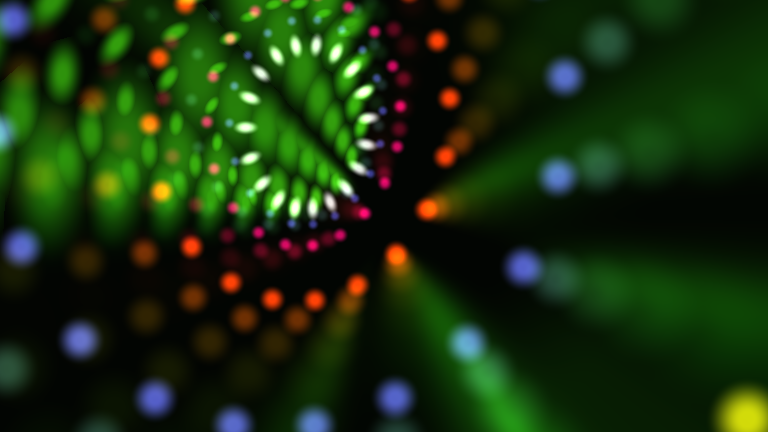
A WebGL 2 fragment shader for this background:

```glsl
#version 300 es
precision highp float;
// Tunnel of glowing dot rings whose echoes zoom outward into green light trails.
uniform vec2 u_resolution;
out vec4 fragColor;

const float TAU = 6.2831853;
const float DOTS = 19.0;
const int RINGS = 6;
const int ECHOES = 8;

// Each ring: centre x, radius x, radius y, dot size
const vec4 ring[RINGS] = vec4[](
  vec4(0.713, 0.144, 0.192, 0.018), vec4(0.711, 0.180, 0.240, 0.015),
  vec4(0.706, 0.227, 0.294, 0.020), vec4(0.699, 0.352, 0.424, 0.034),
  vec4(0.660, 0.667, 0.722, 0.060), vec4(0.613, 1.320, 1.580, 0.098));

const vec3 ringColor[RINGS] = vec3[](
  vec3(0.9, 0.9, 0.9), vec3(0.22, 0.22, 0.55), vec3(0.80, 0.02, 0.38),
  vec3(1.0, 0.24, 0.02), vec3(0.32, 0.35, 0.78), vec3(0.80, 0.75, 0.03));

// Smooth bump of height 1 around one angle
float bump(float angle, float peak) {
  return pow(0.5 + 0.5 * cos(angle - peak), 6.0);
}

// Soft coverage of the nearest dot on one ring
float ringDots(vec2 p, vec4 shape, float echo, bool stretched) {
  vec2 centre = vec2(shape.x, 0.72 - 0.015 * (1.0 - smoothstep(0.14, 0.2, shape.y)));
  float phase = 0.436 + 0.06 * shape.y;
  vec2 e = (p - centre) / shape.yz;

  // Dots crowd toward the lower left, and the ring is dented at the lower right
  float angle = atan(-e.y, e.x);
  float k = round((angle + 0.14 * bump(angle, 2.4) + phase) * DOTS / TAU);
  float a = k * TAU / DOTS - phase;
  a -= 0.14 * bump(a, 2.4);
  vec2 unit = vec2(cos(a), -sin(a));
  vec2 v = p - centre - unit * shape.yz * (1.0 - 0.05 * bump(a, 0.65));

  // Stretch into strokes: outward on the ring itself, sheared in its echoes
  if (stretched) {
    float tilt = mix(1.6, 0.3, smoothstep(-0.6, 0.6, unit.y));
    vec2 axis = echo < 0.5 ? unit : vec2(cos(tilt), sin(tilt));
    v = vec2(dot(v, axis) * 0.55, dot(v, vec2(-axis.y, axis.x)));
  }
  float size = shape.w;
  return 1.0 - smoothstep(size * 0.15, size * (1.0 + 0.08 * echo), length(v));
}

// Wedge of light around a direction given in degrees
float beam(float angle, float direction, float width) {
  float d = mod(angle - direction + 180.0, 360.0) - 180.0;
  return exp(-d * d / (width * width));
}

void main() {
  vec2 p = gl_FragCoord.xy / u_resolution.y;
  vec2 vanishing = vec2(0.898, 0.491);
  vec2 ray = p - vanishing;
  float r = length(ray);
  float angle = degrees(atan(ray.y, ray.x));

  // Broad green beams
  float rise = smoothstep(0.06, 0.3, r);
  float far = smoothstep(0.25, 0.6, r);
  float light = 0.17 * beam(angle, 22.0, 10.0) * rise;
  light += 0.32 * beam(angle, -61.0, 12.0) * rise * exp(-0.5 * r);
  light += 0.14 * beam(angle, -59.0, 4.0) * far;
  light += 0.17 * beam(angle, -13.0, 7.0) * far;
  light += 0.09 * beam(angle, -37.0, 16.0) * far;
  light += 0.07 * beam(angle, 48.0, 18.0) * far;
  light += 0.09 * beam(angle, -112.0, 8.0) * rise;
  vec3 color = vec3(0.008, 0.018, 0.006) + light * vec3(0.2, 1.0, 0.06);

  // Narrow shafts inside the smallest ring
  float shaft = 0.75 * beam(angle, 139.0, 6.0) * smoothstep(0.09, 0.16, r) * exp(-r * r * 2.2);
  float beads = 0.75 + 0.25 * cos(TAU * log(r + 0.001) / log(1.24));
  float beaded = 0.55 * beam(angle, 117.0, 5.0) * beads
    * smoothstep(0.12, 0.18, r) * (1.0 - smoothstep(0.36, 0.46, r));
  float trail = max(shaft, beaded);

  // Rings and their echoes; green outlives red and blue
  for (int i = 0; i < ECHOES; i++) {
    float echo = float(i);
    vec2 q = vanishing + ray * pow(1.24, -echo);
    vec3 fade = pow(vec3(0.42, 0.70, 0.28), vec3(echo));
    for (int j = 0; j < RINGS; j++) {
      float glow = ringDots(q, ring[j], echo, j == 0);
      if (j == 0 && i > 0) trail = max(trail, glow * pow(0.93, echo));
      else color += glow * ringColor[j] * fade;
    }
  }
  color += trail * mix(vec3(0.14, 0.62, 0.03), vec3(0.26, 0.78, 0.06), trail);
  fragColor = vec4(min(color, 1.0), 1.0);
}
```
